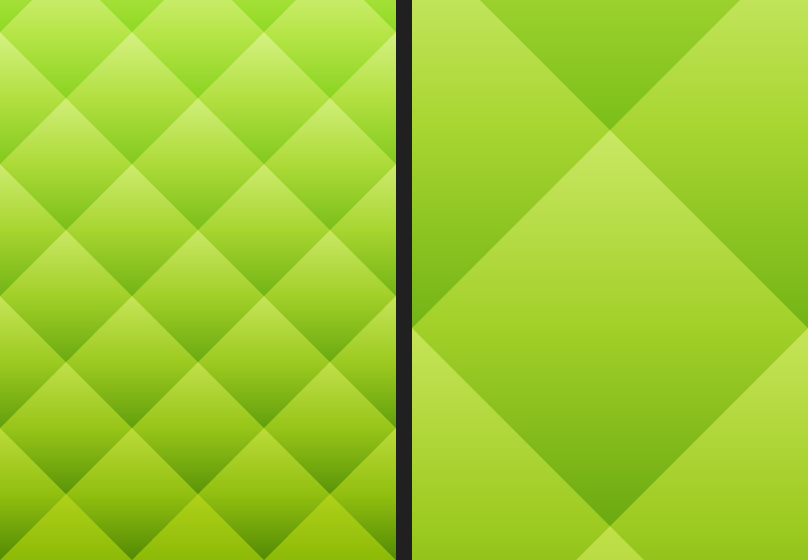
Left: the whole. Right: its middle third, enlarged.
Give the GLSL for this pattern, as a Shadertoy shader.

```glsl
// Green quilt of square-set diamonds, three across, each shaded from a pale
// top corner to a dark bottom corner. Rotated axes give the cell by floor();
// three tone ramps shift with the height of the row.

const float DIAMONDS_ACROSS = 3.0;
const int   AA_GRID = 3;
const float PALE_CURVE = 0.6;   // how quickly the pale tips brighten upward

// Tones at the foot and head of the canvas
const vec3 PALE_FOOT = vec3(0.69, 0.82, 0.10);
const vec3 PALE_HEAD = vec3(0.85, 0.96, 0.56);
const vec3 BODY_FOOT = vec3(0.55, 0.73, 0.03);
const vec3 BODY_HEAD = vec3(0.73, 0.91, 0.30);
const vec3 DARK_FOOT = vec3(0.29, 0.50, 0.00);
const vec3 DARK_HEAD = vec3(0.56, 0.85, 0.14);

// Height of the centre of the diamond that holds p
float diamondCentreHeight(vec2 p) {
    vec2 cell = floor(vec2(p.x + p.y, p.y - p.x));
    return 0.5 * (cell.x + cell.y + 1.0);
}

vec3 quiltColor(vec2 p, float canvasHeight) {
    float centre = diamondCentreHeight(p);
    float row = clamp(centre / canvasHeight, 0.0, 1.0);
    float rise = p.y - centre + 0.5;    // 0 at the bottom corner, 1 at the top

    vec3 pale = mix(PALE_FOOT, PALE_HEAD, pow(row, PALE_CURVE));
    vec3 body = mix(BODY_FOOT, BODY_HEAD, row);
    vec3 dark = mix(DARK_FOOT, DARK_HEAD, row);

    vec3 lower = mix(dark, body, clamp(2.0 * rise, 0.0, 1.0));
    return mix(lower, pale, clamp(2.0 * rise - 1.0, 0.0, 1.0));
}

void mainImage(out vec4 fragColor, in vec2 fragCoord) {
    float scale = DIAMONDS_ACROSS / iResolution.x;
    float canvasHeight = iResolution.y * scale;

    // Average a small grid of samples to smooth the diagonal edges
    vec3 sum = vec3(0.0);
    for (int j = 0; j < AA_GRID; j++) {
        for (int i = 0; i < AA_GRID; i++) {
            vec2 offset = (vec2(i, j) + 0.5) / float(AA_GRID) - 0.5;
            sum += quiltColor((fragCoord + offset) * scale, canvasHeight);
        }
    }
    fragColor = vec4(sum / float(AA_GRID * AA_GRID), 1.0);
}
```
